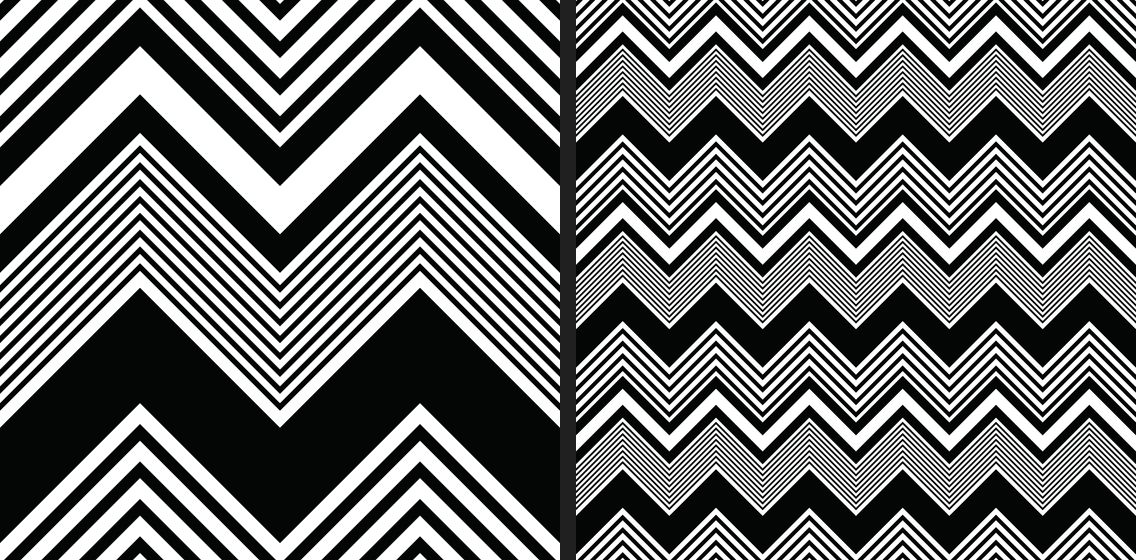
Left: one tile. Right: repeated 3 by 3.
Give the GLSL for this pattern, as a WebGL 1 fragment shader.

```glsl
precision highp float;

// Black and white chevrons: two zigzag periods across, one stripe sequence down.
// Height is sheared by a triangle wave, then bands are laid along that wrapped
// depth, so every edge of the tile continues on the opposite one.

uniform vec2 u_resolution;

const vec3 INK = vec3(0.017, 0.023, 0.020);
const vec3 PAPER = vec3(1.0);
const float ZIGZAGS = 2.0;
const float RISE = 0.25;      // height from valley to peak
const int MAX_STRIPES = 8;

// Triangle wave: 0 at the peaks, 1 in the valleys.
float zigzag(float x) {
  return abs(2.0 * fract(x) - 1.0);
}

// Coverage of one band on a depth axis that wraps at 1.
float band(float depth, float start, float width, float soft) {
  float center = start + 0.5 * width;
  float d = abs(fract(depth - center + 0.5) - 0.5);
  return clamp((0.5 * width - d) / soft + 0.5, 0.0, 1.0);
}

// Coverage of several equal bands, one every period.
float stripes(float depth, float start, float width, float period, int count, float soft) {
  float cover = 0.0;
  for (int i = 0; i < MAX_STRIPES; i++) {
    if (i >= count) break;
    cover += band(depth, start + float(i) * period, width, soft);
  }
  return min(cover, 1.0);
}

void main() {
  vec2 uv = gl_FragCoord.xy / u_resolution;

  // Depth runs downwards from the peak line; its gradient has length sqrt(2).
  float depth = 1.0 - uv.y - RISE * zigzag(uv.x * ZIGZAGS);
  float soft = 1.414 / min(u_resolution.x, u_resolution.y);

  // Single bold band.
  float paper = band(depth, 0.0823, 0.0862, soft);

  // Broad block cut by eight fine ink lines.
  float block = band(depth, 0.2372, 0.2765, soft);
  float lines = stripes(depth, 0.2594, 0.0133, 0.0301, 8, soft);
  paper += block * (1.0 - lines);

  // Four medium stripes, then a slimmer one that crosses the wrap.
  paper += stripes(depth, 0.7200, 0.0371, 0.0669, 4, soft);
  paper += band(depth, 0.9874, 0.0259, soft);

  gl_FragColor = vec4(mix(INK, PAPER, min(paper, 1.0)), 1.0);
}
```
